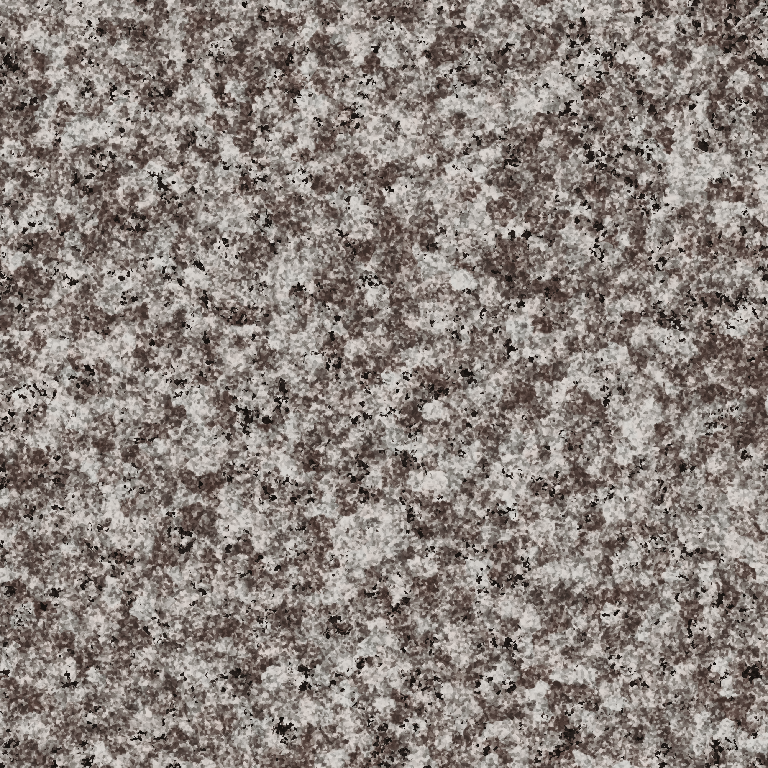
Give the GLSL for this texture, as a Shadertoy shader.

```glsl
#define MICA     vec3(0.08, 0.065, 0.055)
#define UMBER    vec3(0.29, 0.24, 0.22)
#define BROWN    vec3(0.42, 0.37, 0.35)
#define TAUPE    vec3(0.53, 0.50, 0.47)
#define QUARTZ   vec3(0.66, 0.63, 0.61)
#define FELDSPAR vec3(0.81, 0.78, 0.76)
#define CRYSTALS 46.0   // crystals across the canvas
#define CONTRAST 4.3    // spread of mineral tones
#define RAGGED   0.008  // roughness of crystal outlines
#define MICA_CUT 0.61   // higher means fewer black flakes
#define WARMTH   0.035  // hue change between crystals

vec2 hash2(vec2 cell) {
    vec3 q = fract(cell.xyx * vec3(0.1031, 0.1030, 0.0973));
    q += dot(q, q.yzx + 33.33);
    return fract((q.xx + q.yz) * q.zy);
}

// Cellular noise: two random values per cell, blended softly at the borders
vec2 grains(vec2 p) {
    vec2 base = floor(p), sum = vec2(0.0);
    float total = 0.0;
    for (int y = -1; y <= 1; y++)
    for (int x = -1; x <= 1; x++) {
        vec2 cell = base + vec2(x, y);
        vec2 d = cell + hash2(cell) - p;
        float weight = exp(-20.0 * dot(d, d));
        sum += weight * hash2(cell + vec2(317.0, 91.0));
        total += weight;
    }
    return sum / total - 0.5;
}

float ramp(float from, float to, float t) {
    return clamp((t - from) / (to - from), 0.0, 1.0);
}

// Mineral colour by tone rank; the stops follow the cumulative area
vec3 mineral(float t) {
    vec3 c = mix(MICA, UMBER, ramp(0.02, 0.125, t));
    c = mix(c, BROWN, ramp(0.125, 0.28, t));
    c = mix(c, TAUPE, ramp(0.28, 0.49, t));
    c = mix(c, QUARTZ, ramp(0.49, 0.72, t));
    c = mix(c, FELDSPAR, ramp(0.72, 0.92, t));
    return c + 0.8 * max(t - 0.92, 0.0);
}

void mainImage(out vec4 fragColor, in vec2 fragCoord) {
    vec2 uv = fragCoord / iResolution.y + 1.0;

    // Fine grain, also used to fray the crystal outlines
    vec2 dust = grains(uv * 300.0);
    vec2 grit = grains(uv * 165.0 + 17.0);
    vec2 frayed = uv + RAGGED * (grains(uv * 95.0 + 5.0) + 0.5 * grit);

    // Crystals, their fragments and the wider patches they gather in
    vec2 crystal = grains(frayed * CRYSTALS);
    vec2 chip = grains(frayed * CRYSTALS * 1.9 + 41.0);
    float patches = grains(frayed * 16.0 + 63.0).x;

    // Dark crystals are grainier than pale ones
    float roughness = mix(1.15, 0.85, smoothstep(-0.2, 0.3, crystal.x));
    float tone = 0.85 * crystal.x + 0.6 * chip.x + 0.12 * patches
               + roughness * (0.55 * grit.x + 0.8 * dust.x);
    float rank = mix(0.08, 1.0, 1.0 / (1.0 + exp(-CONTRAST * tone)));

    // Black mica flakes, small and broken, in loose clusters
    float cluster = grains(frayed * 40.0 + 87.0).x;
    float flake = grains(uv * 140.0 + 0.6 * dust + 29.0).y;
    float mica = smoothstep(-0.07, 0.07,
                            0.85 * cluster + flake + 0.4 * dust.y - MICA_CUT);
    rank = mix(rank, 0.04 + 0.06 * dust.x, mica);

    // Dark crystals lean reddish, pale ones neutral
    float warm = WARMTH * (0.4 * crystal.y + 0.3 * chip.y - 0.7 * crystal.x);
    vec3 color = mineral(rank) + warm * (1.0 - mica) * vec3(0.8, -0.3, -0.5);

    fragColor = vec4(clamp(color, 0.0, 1.0), 1.0);
}
```
